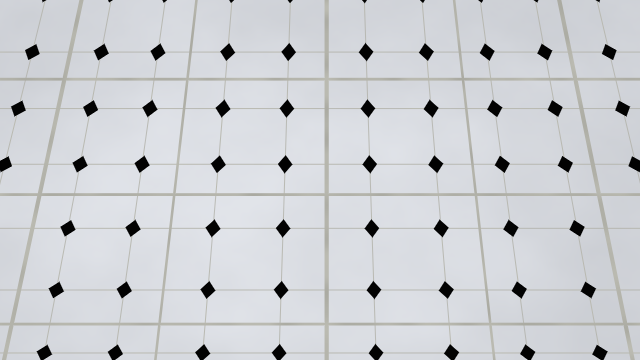
Write a WebGL 1 fragment shader that draws this texture.

```glsl
precision highp float;
// Pale floor tiles in perspective, with beige grout and small black diamond insets.
uniform vec2 u_resolution;

// All lengths are in canvas heights.
#define SPREAD 0.316            // widening of the floor from top to bottom
#define PANEL_LEFT 0.681        // panel widths at the top edge
#define PANEL_RIGHT 0.646
#define COLS_LEFT vec4(0.148, 0.386, 0.658, 0.879)
#define COLS_RIGHT vec4(0.162, 0.410, 0.660, 0.897)
#define ROW_RATE vec3(0.22, 3.30, 0.180) // first seam, density, foreshortening
#define SEAM_WIDTHS vec4(0.0118, 0.0072, 0.0078, 0.0029) // panel, tile, row, thin
#define DIAMOND vec2(0.0200, 0.0256)     // half width and half height
#define TILE_LIGHT vec3(0.882, 0.893, 0.915)
#define TILE_DIM vec3(0.800, 0.811, 0.833)
#define GROUT vec3(0.700, 0.700, 0.665)
#define INSET vec3(0.008)

float hash(vec2 p) {
  vec3 q = fract(vec3(p.xyx) * 0.1031);
  q += dot(q, q.yzx + 33.33);
  return fract((q.x + q.y) * q.z);
}

float noise(vec2 p) {
  vec2 i = floor(p), f = fract(p);
  f = f * f * (3.0 - 2.0 * f);
  return mix(mix(hash(i), hash(i + vec2(1.0, 0.0)), f.x),
             mix(hash(i + vec2(0.0, 1.0)), hash(i + 1.0), f.x), f.y);
}

float fbm(vec2 p) {
  float sum = 0.0, amp = 0.5;
  for (int i = 0; i < 5; i++) {
    sum += amp * noise(p);
    p = p * 2.03 + 17.1;
    amp *= 0.5;
  }
  return sum;
}

// Depth below the top edge to tile row number, and back.
float rowAt(float depth) {
  float d = depth - ROW_RATE.x;
  return ROW_RATE.y * d / (1.0 + ROW_RATE.z * d);
}

float depthOf(float row) {
  return ROW_RATE.x + row / (ROW_RATE.y - ROW_RATE.z * row);
}

float coverage(float dist, float pixel) {
  return clamp(0.5 - dist / pixel, 0.0, 1.0);
}

float diamondDistance(vec2 p, vec2 halfSize) {
  vec2 q = abs(p) / halfSize;
  return (q.x + q.y - 1.0) * halfSize.x * halfSize.y / length(halfSize);
}

void main() {
  float pixel = 1.0 / u_resolution.y;
  vec2 uv = gl_FragCoord.xy / u_resolution;
  float x = (gl_FragCoord.x - 0.5 * u_resolution.x) * pixel - 0.0185;
  float depth = 1.0 - uv.y;

  // Floor coordinates: panels mirror about the central seam.
  float scale = 1.0 + SPREAD * depth;
  float right = step(0.0, x);
  float panelWidth = mix(PANEL_LEFT, PANEL_RIGHT, right) * scale;
  vec4 cols = mix(COLS_LEFT, COLS_RIGHT, right);
  float middle = mix(0.531, 0.548, right);
  float across = abs(x) / panelWidth;
  float u = fract(across);
  float row = rowAt(depth);
  float cell = floor(row);

  // Thin rows, slightly uneven from one tile row to the next.
  float bend = cell - 0.6;
  float upper = depth - depthOf(cell + 0.278 - 0.036 * bend * bend);
  float lower = depth - depthOf(cell + 0.748);
  float rowGap = abs(upper) < abs(lower) ? upper : lower;

  // Thin columns and the diamonds where they cross the rows.
  float slope = x * SPREAD / scale;
  vec2 halfSize = DIAMOND + vec2(0.0038, -0.0025) * abs(x);
  float colGap = 1.0, diamond = 1.0;
  for (int i = 0; i < 4; i++) {
    float gap = (u - cols[i]) * panelWidth;
    colGap = min(colGap, abs(gap));
    vec2 d = vec2(gap * (2.0 * right - 1.0), rowGap);
    vec2 turned = vec2(d.x - slope * d.y, d.y + slope * d.x);
    diamond = min(diamond, diamondDistance(turned, halfSize));
  }

  // Broad seams between panels, tiles and rows.
  float panelGap = min(u, 1.0 - u) * panelWidth;
  float tileGap = abs(u - middle) * panelWidth;
  float seamGap = abs(depth - depthOf(floor(row + 0.5)));
  float broad = min(panelGap - 0.5 * SEAM_WIDTHS.x, tileGap - 0.5 * SEAM_WIDTHS.y);
  broad = min(broad, seamGap - 0.5 * SEAM_WIDTHS.z);
  float thin = min(colGap, abs(rowGap)) - 0.5 * SEAM_WIDTHS.w;

  // Cloudy glaze, a little tone per tile, and dimmer outer floor.
  vec2 floorPos = vec2(x / scale, row * 0.32);
  float cloud = fbm(floorPos * vec2(5.0, 6.0) + 40.0);
  float tone = hash(vec2(floor(across) * 2.0 + step(middle, u) + 9.0 * right, cell) + 5.0);
  float dim = smoothstep(0.12, 0.62, length((uv - vec2(0.44, 0.42)) * vec2(1.0, 0.8)));
  float shade = 0.12 + 0.75 * dim + 0.7 * (cloud - 0.5) + 0.12 * (tone - 0.5);
  vec3 color = mix(TILE_LIGHT, TILE_DIM, clamp(shade, 0.0, 1.0));

  // Grout with patchy wear, then the insets.
  float wear = noise(floorPos * 23.0 + 70.0);
  vec3 grout = GROUT * (0.95 + 0.1 * wear);
  color = mix(color, grout, coverage(thin, pixel) * (0.65 + 0.35 * wear));
  color = mix(color, grout, coverage(broad, pixel));
  color = mix(color, INSET, coverage(diamond, pixel));
  gl_FragColor = vec4(color, 1.0);
}
```
